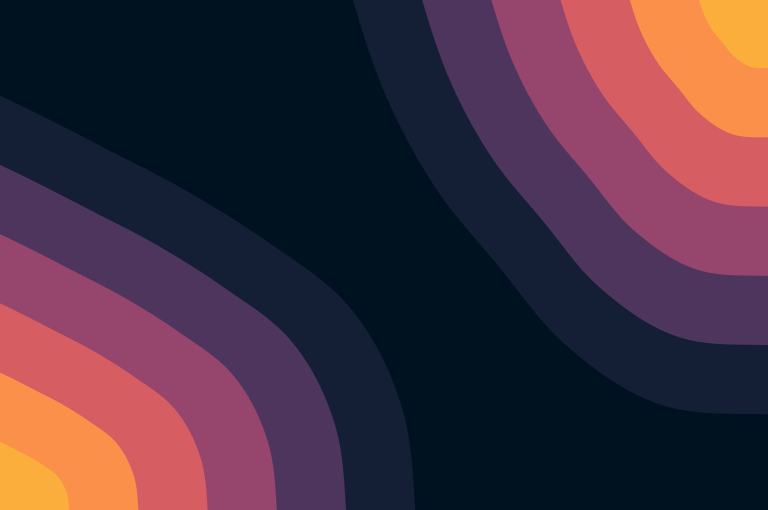
Give the GLSL for this background, as a Shadertoy shader.

```glsl
#define BAND_WIDTH 0.1352
#define BAND_COUNT 6
#define ASPECT 1.5
#define KNOT_STEPS 6.0

const float HALF_PI = 1.5707963;

// Relative radius every 15 degrees, with one guide knot beyond each end
const float LOWER_LEFT[9] = float[9](1.034, 1.0, 0.999, 0.975, 0.914, 0.892, 0.913, 1.0, 1.159);
const float UPPER_RIGHT[9] = float[9](1.101, 1.0, 0.947, 0.920, 0.914, 0.966, 1.010, 1.0, 1.029);

// Colours from the corner outwards, ending in the night backdrop
const vec3 PALETTE[7] = vec3[7](
    vec3(0.984, 0.682, 0.235),
    vec3(0.980, 0.565, 0.290),
    vec3(0.839, 0.369, 0.388),
    vec3(0.588, 0.271, 0.427),
    vec3(0.302, 0.208, 0.365),
    vec3(0.078, 0.122, 0.212),
    vec3(0.000, 0.071, 0.120));

// Catmull-Rom spline through the radii, over a quarter turn
float splineRadius(float knots[9], float angle) {
    float s = clamp(angle / HALF_PI, 0.0, 1.0) * KNOT_STEPS;
    int i = int(min(floor(s), KNOT_STEPS - 1.0));
    float t = s - float(i);
    float a = knots[i], b = knots[i + 1], c = knots[i + 2], d = knots[i + 3];
    return b + 0.5 * t * (c - a + t * (2.0 * a - 5.0 * b + 4.0 * c - d
                             + t * (3.0 * (b - c) + d - a)));
}

// Distance from a corner, counted in bands
float bandLevel(vec2 offset, float knots[9]) {
    vec2 q = abs(offset);
    float angle = atan(q.y, max(q.x, 1e-5));
    return length(q) / (BAND_WIDTH * splineRadius(knots, angle));
}

void mainImage(out vec4 fragColor, in vec2 fragCoord) {
    float pixel = ASPECT / iResolution.x;
    vec2 p = (fragCoord - 0.5 * iResolution.xy) * pixel;
    vec2 corner = 0.5 * vec2(ASPECT, 1.0);

    // The nearer corner sets the band
    float level = min(bandLevel(p + corner, LOWER_LEFT),
                      bandLevel(p - corner, UPPER_RIGHT));

    // Step through the palette with smooth edges
    float edge = pixel / BAND_WIDTH;
    vec3 colour = PALETTE[0];
    for (int k = 1; k <= BAND_COUNT; k++) {
        float outside = clamp((level - float(k)) / edge + 0.5, 0.0, 1.0);
        colour = mix(colour, PALETTE[k], outside);
    }
    fragColor = vec4(colour, 1.0);
}
```
